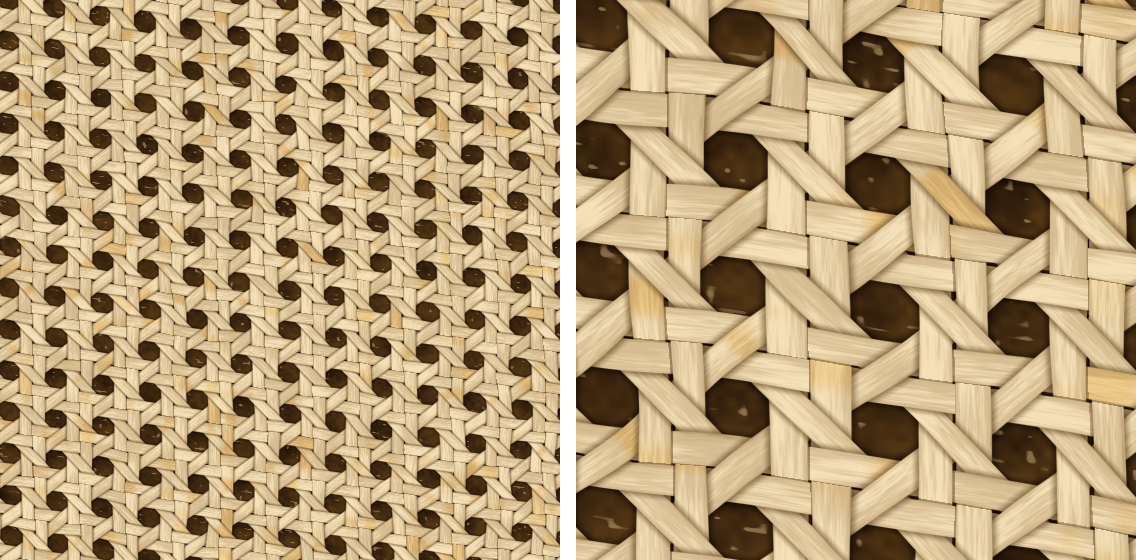
Left: the whole. Right: its middle third, enlarged.
Reproduce this texture procedurally as a Shadertoy shader.

```glsl
const vec3 PALE = vec3(0.96, 0.88, 0.72);
const vec3 STRAW = vec3(0.84, 0.74, 0.57);
const vec3 TAN = vec3(0.68, 0.57, 0.39);
const vec3 BROWN = vec3(0.32, 0.21, 0.08);
const vec3 DARK = vec3(0.15, 0.085, 0.03);

float hash(vec2 p) {
    return fract(sin(dot(p, vec2(127.1, 311.7))) * 43758.5453);
}

float noise(vec2 p) {
    vec2 i = floor(p), f = fract(p);
    f = f * f * (3.0 - 2.0 * f);
    return mix(mix(hash(i), hash(i + vec2(1, 0)), f.x),
               mix(hash(i + vec2(0, 1)), hash(i + vec2(1, 1)), f.x), f.y);
}

// Skewed lattice with one opening per cell, slightly uneven
vec2 latticeCoords(vec2 uv) {
    vec2 g = vec2((uv.x - 0.013 - 0.007 * (1.0 - uv.y)) * 12.07,
                  (uv.y + 0.155 * uv.x - 1.002) * 13.6) + 0.5;
    vec2 wobble = vec2(noise(g * 0.9 + 40.0), noise(g * 0.9 + 75.0)) - 0.5;
    return g + 0.11 * wobble;
}

// Returns offset from the centre line, strand number and position along it
vec3 strandCoords(int kind, vec2 g, vec2 p) {
    if (kind == 0) return vec3(p.x - sign(p.x) * 0.36, floor(2.0 * g.x), g.y);
    if (kind == 2) return vec3(p.y - sign(p.y) * 0.36, floor(2.0 * g.y) + 90.0, g.x);
    float u = kind == 1 ? g.x + g.y : g.x - g.y;
    float along = kind == 1 ? g.x - g.y : g.x + g.y;
    return vec3((fract(u) - 0.5) * 0.707, floor(u) + 47.0 * float(kind), along);
}

// Flat cane with fine fibres, pale worn patches and shaded edges
vec3 caneColour(vec3 s, float halfWidth) {
    float across = s.x / halfWidth;
    float patches = noise(vec2(s.z * 1.7, s.y * 7.3));
    float fibres = noise(vec2(across * 6.0 + s.y * 17.0, s.z * 3.0));
    float grain = noise(vec2(across * 14.0 + s.y * 31.0, s.z * 9.0));
    float tone = 0.30 + 0.36 * patches + 0.24 * fibres + 0.18 * grain;
    tone -= 0.10 * across + 0.36 * pow(abs(across), 5.0);
    vec3 col = mix(TAN, STRAW, smoothstep(0.0, 0.48, tone));
    col = mix(col, PALE, smoothstep(0.48, 0.88, tone));
    float stain = smoothstep(0.68, 0.95, noise(vec2(s.z * 2.3, s.y * 3.1 + 20.0)));
    return col * mix(vec3(1.0), vec3(0.97, 0.90, 0.74), stain);
}

// Lays a strand on top, with a soft contact shadow around it
vec3 layStrand(vec3 below, vec3 s, float halfWidth, float blur) {
    float edge = abs(s.x) - halfWidth;
    float shadow = 0.5 * (1.0 - smoothstep(-0.02, 0.065, edge));
    below *= 1.0 - shadow * vec3(0.82, 0.94, 1.15);
    return mix(below, caneColour(s, halfWidth), smoothstep(blur, -blur, edge));
}

// Dim interior seen through the openings
vec3 interiorColour(vec2 g, vec2 p) {
    float glow = noise(g * 3.1 + 11.0) * 0.75 + 0.45 * noise(g * 13.0);
    vec3 col = mix(DARK, BROWN, clamp(glow + 0.9 * (p.x - p.y), 0.0, 1.0));
    float glint = smoothstep(0.84, 0.96, noise(g * vec2(9.0, 17.0) + 5.0));
    return mix(col, TAN, 0.65 * glint);
}

// Each strand kind passes over the previous one in a cycle of four;
// the lowest kind depends on the octant of the cell
int lowestKind(vec2 p) {
    bool steep = abs(p.y) > abs(p.x);
    if (p.x * p.y > 0.0) return steep ? 0 : 3;
    return steep ? 1 : 2;
}

void mainImage(out vec4 fragColor, in vec2 fragCoord) {
    vec2 uv = fragCoord / iResolution.y;
    vec2 g = latticeCoords(uv);
    vec2 p = fract(g) - 0.5;
    float blur = 11.0 / iResolution.y;

    vec3 col = interiorColour(g, p);
    int lowest = lowestKind(p);
    for (int i = 0; i < 4; i++) {
        int kind = (lowest + i) % 4;
        vec3 s = strandCoords(kind, g, p);
        float halfWidth = kind % 2 == 0 ? 0.128 : 0.112;
        halfWidth += 0.024 * (noise(vec2(s.z * 1.3, s.y * 5.7)) - 0.5);
        col = layStrand(col, s, halfWidth, blur);
    }
    fragColor = vec4(col, 1.0);
}
```
